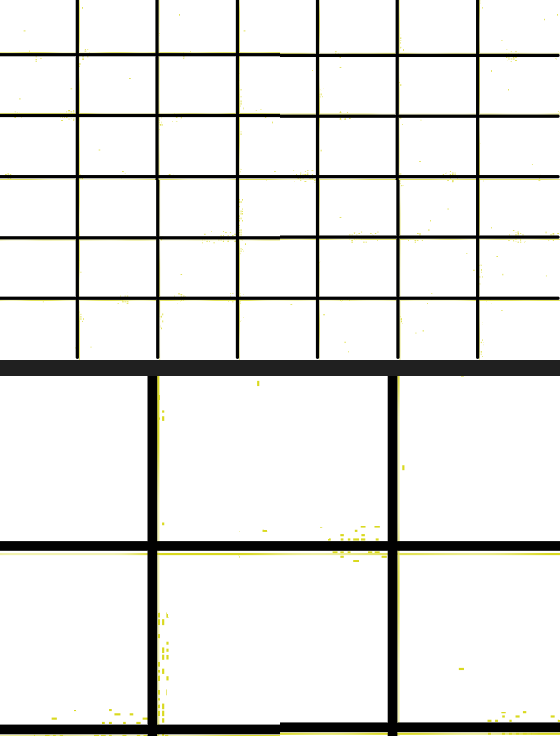
Top, the full canvas; bottom, a detail of the centre.
This pattern is drawn by a Shadertoy shader. Its source:

```glsl
#define PITCH vec2(0.2224, 0.1689)
#define ORIGIN vec2(0.2148, 0.1715)
#define LAST_LINE vec2(5.0, 4.0)
#define HALF_WIDTH 0.0045
#define HALF_STEP 0.001
#define FRINGE_HALF 0.001
#define SPECK_CELL vec2(0.0065, 0.004)
#define SPECK_REACH 0.021
#define PAPER vec3(1.0)
#define INK vec3(0.005)
#define YELLOW vec3(0.85, 0.85, 0.12)

float hash(vec2 p) {
    vec3 q = fract(vec3(p.xyx) * 0.1031);
    q += dot(q, q.yzx + 33.33);
    return fract((q.x + q.y) * q.z);
}

float gradientDot(vec2 corner, vec2 offset) {
    float angle = 6.2832 * hash(corner);
    return dot(vec2(cos(angle), sin(angle)), offset);
}

float gradientNoise(vec2 p) {
    vec2 i = floor(p), f = p - i;
    vec2 u = f * f * f * (f * (f * 6.0 - 15.0) + 10.0);
    vec2 e = vec2(1.0, 0.0);
    float low = mix(gradientDot(i, f), gradientDot(i + e.xy, f - e.xy), u.x);
    float high = mix(gradientDot(i + e.yx, f - e.yx), gradientDot(i + e.xx, f - e.xx), u.x);
    return mix(low, high, u.y);
}

// Share of a pixel covered by a band of the given half width
float band(float d, float halfWidth) {
    float px = 1.0 / iResolution.y;
    float covered = min(d + 0.5 * px, halfWidth) - max(d - 0.5 * px, -halfWidth);
    return clamp(covered / px, 0.0, 1.0);
}

// A line with one rounded end
float inkLine(float along, float across, float cap) {
    return band(length(vec2(max(cap - along, 0.0), across)), HALF_WIDTH);
}

// Uneven coloured edge on the positive side of a line
float fringe(float along, float across, float gap, float id) {
    float strength = smoothstep(-0.25, 0.2, gradientNoise(vec2(along * 7.0, id * 5.3 + 0.5)));
    float center = HALF_WIDTH + gap + FRINGE_HALF;
    return band(across - center, FRINGE_HALF) * mix(0.35, 1.0, strength);
}

// Small dashes gathered in sparse clusters beside a line
float specks(float along, float across, float id) {
    vec2 q = vec2(along, across);
    vec2 cell = floor(q / SPECK_CELL);
    vec2 local = (fract(q / SPECK_CELL) - 0.5) * SPECK_CELL;
    float cluster = smoothstep(0.15, 0.4, gradientNoise(vec2(along * 13.0, id * 3.7 + 0.3)));
    float falloff = 1.0 - smoothstep(HALF_WIDTH, SPECK_REACH, abs(across));
    float present = step(hash(cell + 71.0 * id + 40.0), 0.45 * cluster * falloff);
    float halfLength = mix(0.001, 0.0028, hash(cell + 17.0 * id + 90.0));
    return present * band(local.x, halfLength) * band(local.y, FRINGE_HALF);
}

void mainImage(out vec4 fragColor, in vec2 fragCoord) {
    vec2 p = fragCoord / iResolution.y;
    float aspect = iResolution.x / iResolution.y;
    vec2 line = clamp(round((p - ORIGIN) / PITCH), vec2(0.0), LAST_LINE);
    vec2 d = p - ORIGIN - line * PITCH;

    // Some lines jog slightly at the middle of the canvas
    float columnJog = mod(line.x, 3.0) == 1.0 ? -1.0 : 0.0;
    float rowJog = line.y == 1.0 ? 1.0 : (line.y >= 3.0 ? -1.0 : 0.0);
    d.x -= columnJog * HALF_STEP * (p.y < 0.5 ? -1.0 : 1.0);
    d.y -= rowJog * HALF_STEP * (p.x < 0.5 * aspect ? -1.0 : 1.0);

    // Lines, with the free ends at the bottom and right
    float ink = max(inkLine(p.y, d.x, 0.0075), inkLine(aspect - p.x, d.y, 0.0055));

    // Upper rows are tinted above, lower rows below, columns on the right
    float rowSide = line.y > 2.5 ? 1.0 : -1.0;
    float columnId = line.x + 1.0;
    float rowId = line.y + 11.0;
    float rowGap = line.y == 2.0 ? 0.002 : 0.0005;
    float tint = max(fringe(p.y, d.x, 0.0, columnId),
                     fringe(p.x, d.y * rowSide, rowGap, rowId));
    tint = max(tint, specks(p.y, d.x, columnId) * step(0.0, d.x));
    tint = max(tint, specks(p.x, d.y, rowId));

    vec3 color = mix(PAPER, YELLOW, tint);
    fragColor = vec4(mix(color, INK, ink), 1.0);
}
```
